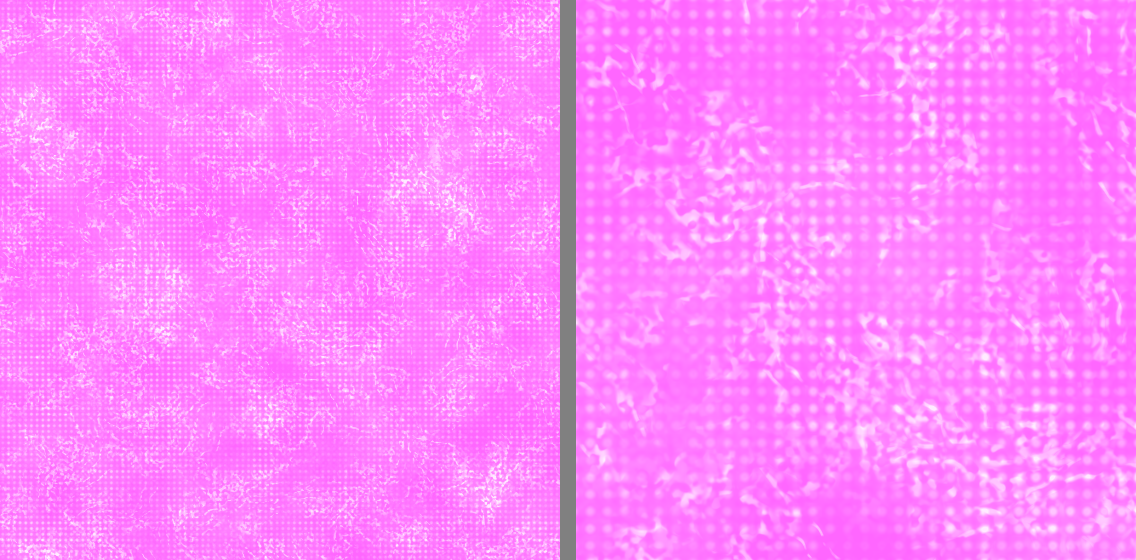
Left, the full canvas; right, a detail of the centre.
This texture is drawn by a WebGL 1 fragment shader. Its source:

```glsl
precision highp float;
uniform vec2 u_resolution;

const vec3 DEEP_PINK = vec3(1.0, 0.40, 1.0);
const vec3 PALE_PINK = vec3(1.0, 0.92, 1.0);
const float BASE_TONE = 0.08;       // 0 is deep, 1 is pale
const float CLOUD_CONTRAST = 0.30;
const float CLOUD_SCALE = 7.0;
const float DOT_COUNT = 98.0;
const float DOT_STRENGTH = 0.33;
const float THREAD_STRENGTH = 0.045;
const float WEAR_SCALE = 4.5;
const float SCRATCH_STRENGTH = 0.50;
const vec2 SCRATCH_SCALE = vec2(9.0, 34.0);
const float SCRATCH_WIDTH = 0.15;
const float FLAKE_STRENGTH = 0.42;
const float GRAIN_SCALE = 150.0;
const float GRAIN_STRENGTH = 0.08;
const float TAU = 6.2831853;

float hash(vec2 p) {
  vec3 q = fract(vec3(p.xyx) * 0.1031);
  q += dot(q, q.yzx + 33.33);
  return fract((q.x + q.y) * q.z);
}

float cornerSlope(vec2 cell, vec2 offset) {
  float angle = TAU * hash(cell);
  return dot(vec2(cos(angle), sin(angle)), offset);
}

float gradientNoise(vec2 p) {
  vec2 i = floor(p), f = fract(p);
  vec2 u = f * f * f * (f * (f * 6.0 - 15.0) + 10.0);
  vec2 e = vec2(1.0, 0.0);
  float low = mix(cornerSlope(i, f), cornerSlope(i + e, f - e), u.x);
  float high = mix(cornerSlope(i + e.yx, f - e.yx), cornerSlope(i + 1.0, f - 1.0), u.x);
  return mix(low, high, u.y);
}

mat2 rotation(float a) {
  return mat2(cos(a), sin(a), -sin(a), cos(a));
}

float fbm(vec2 p) {
  float sum = 0.0, gain = 0.6;
  for (int i = 0; i < 4; i++) {
    sum += gain * gradientNoise(p);
    p = rotation(0.6) * p * 2.03 + 17.3;
    gain *= 0.55;
  }
  return sum;
}

// Regular dots whose strength drifts by row, column and region
float wovenDots(vec2 uv, float grain) {
  vec2 grid = uv * DOT_COUNT;
  vec2 cell = floor(grid);
  vec2 local = fract(grid) - 0.5;
  float bead = 1.0 - smoothstep(0.08, 0.40, length(local) + 0.08 * grain);
  float rowColumn = hash(vec2(cell.x, 71.0)) + hash(vec2(13.0, cell.y));
  float region = 0.9 + 1.4 * gradientNoise(uv * 9.0 + 41.0);
  float strength = region * (0.35 + 0.45 * rowColumn) + 0.5 * hash(cell) - 0.1;
  strength = clamp(strength, 0.15, 1.6);
  vec2 thread = 1.0 - smoothstep(0.05, 0.45, abs(local));
  return DOT_STRENGTH * strength * bead
       + THREAD_STRENGTH * strength * max(thread.x, thread.y);
}

// Thin broken ridges, running in several directions
float scratches(vec2 uv, float grain) {
  vec2 bend = vec2(fbm(uv * 11.0 + 5.0), fbm(uv * 11.0 + 63.0)) * 0.03;
  float total = 0.0;
  for (int i = 0; i < 6; i++) {
    float k = float(i);
    vec2 shift = vec2(k * 19.7, k * 31.1);
    vec2 q = rotation(k * 1.32 + 0.55) * (uv + bend);
    float ridge = abs(gradientNoise(q * SCRATCH_SCALE * (1.0 + 0.2 * k) + shift));
    float line = 1.0 - smoothstep(0.03, SCRATCH_WIDTH, ridge);
    float worn = smoothstep(0.04, 0.27, fbm(uv * WEAR_SCALE * 2.4 + shift + 7.0));
    total = max(total, line * worn);
  }
  return total * smoothstep(-0.25, 0.25, grain);
}

// Crumbly pale patches
float flakes(vec2 uv, float grain) {
  float region = smoothstep(0.06, 0.40, fbm(uv * vec2(1.2, 0.85) * WEAR_SCALE + 29.0));
  float crumbs = fbm(uv * 38.0 + 11.0) + 0.5 * grain;
  return region * (0.25 + 0.75 * smoothstep(0.0, 0.28, crumbs));
}

void main() {
  vec2 uv = gl_FragCoord.xy / u_resolution;
  float grain = gradientNoise(uv * GRAIN_SCALE)
              + 0.6 * gradientNoise(rotation(0.7) * uv * GRAIN_SCALE * 1.6);

  float tone = BASE_TONE + CLOUD_CONTRAST * fbm(uv * CLOUD_SCALE) + GRAIN_STRENGTH * grain;
  tone += wovenDots(uv, grain);
  tone += SCRATCH_STRENGTH * scratches(uv, grain);
  tone += FLAKE_STRENGTH * flakes(uv, grain);

  gl_FragColor = vec4(mix(DEEP_PINK, PALE_PINK, clamp(tone, 0.0, 1.0)), 1.0);
}
```
